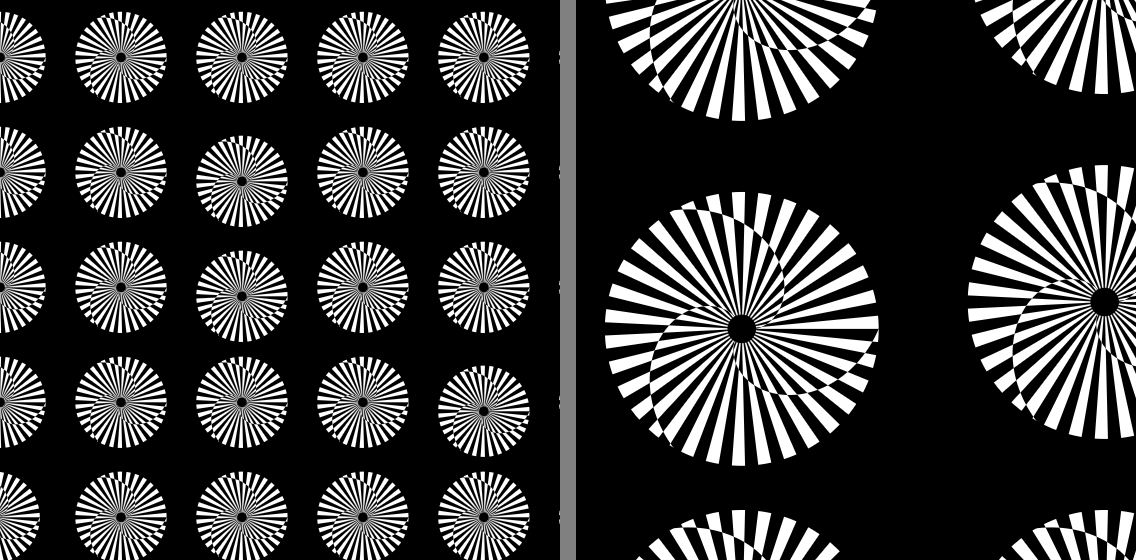
Left: the whole. Right: its middle third, enlarged.
Reproduce this pattern procedurally as a WebGL 1 fragment shader.

```glsl
precision highp float;

uniform vec2 u_resolution;

const float TAU = 6.2831853;
const vec2 PITCH = vec2(0.2160, 0.2053);         // spacing of wheels
const vec2 FIRST_CENTER = vec2(0.0, 0.1025);     // measured from the top left
const float WHEEL_RADIUS = 0.0815;
const float HUB_RADIUS = 0.0085;
const float HALF_SPOKES = 65.0;                  // odd, so the odd arm count closes up
const float ARMS = 3.0;
const float ARM_SWEEP = TAU / 3.0;               // turn of an arm from rim to hub
const float DROP = 0.0160;
const float SLIP = 0.0104;
const vec3 INK = vec3(0.0);
const vec3 PAPER = vec3(1.0);

float isCell(vec2 cell, float column, float row) {
  vec2 d = abs(cell - vec2(column, row));
  return 1.0 - step(0.5, max(d.x, d.y));
}

// Displacement of the few wheels that sit off the grid, y pointing down.
vec2 cellShift(vec2 cell) {
  float dropped = isCell(cell, 2.0, 1.0) + isCell(cell, 2.0, 2.0)
                + isCell(cell, 4.0, 3.0);
  float slipped = isCell(cell, 0.0, 4.0);
  return vec2(-SLIP * slipped, DROP * dropped);
}

// Smoothed sign of sin(phase); slope is the phase change per canvas unit.
float squareWave(float phase, float slope, float pixel) {
  return clamp(sin(phase) / (0.5 * pixel * slope), -1.0, 1.0);
}

float disc(float r, float radius, float pixel) {
  return clamp(0.5 + (radius - r) / pixel, 0.0, 1.0);
}

// Radial spokes whose colours swap across spiral arms.
float wheel(vec2 p, float pixel) {
  float r = max(length(p), 0.0001);
  float angle = atan(p.y, p.x + 0.000001);

  float spokeRate = 0.5 * HALF_SPOKES;
  float spokes = squareWave(spokeRate * angle, spokeRate / r, pixel);

  float armRate = 0.5 * ARMS;
  float twist = ARM_SWEEP / (WHEEL_RADIUS - HUB_RADIUS);
  float armAngle = angle + twist * (WHEEL_RADIUS - r);
  float armSlope = armRate * length(vec2(1.0 / r, twist));
  float arms = squareWave(armRate * armAngle, armSlope, pixel);

  float ring = disc(r, WHEEL_RADIUS, pixel) * (1.0 - disc(r, HUB_RADIUS, pixel));
  return ring * (0.5 + 0.5 * spokes * arms);
}

void main() {
  float side = min(u_resolution.x, u_resolution.y);
  float pixel = 1.0 / side;
  vec2 p = gl_FragCoord.xy / side;
  p.y = u_resolution.y / side - p.y;

  // Nearest grid cell and position inside it
  vec2 cell = floor((p - FIRST_CENTER) / PITCH + 0.5);
  vec2 local = p - FIRST_CENTER - cell * PITCH - cellShift(cell);
  local.y = -local.y;

  gl_FragColor = vec4(mix(INK, PAPER, wheel(local, pixel)), 1.0);
}
```
